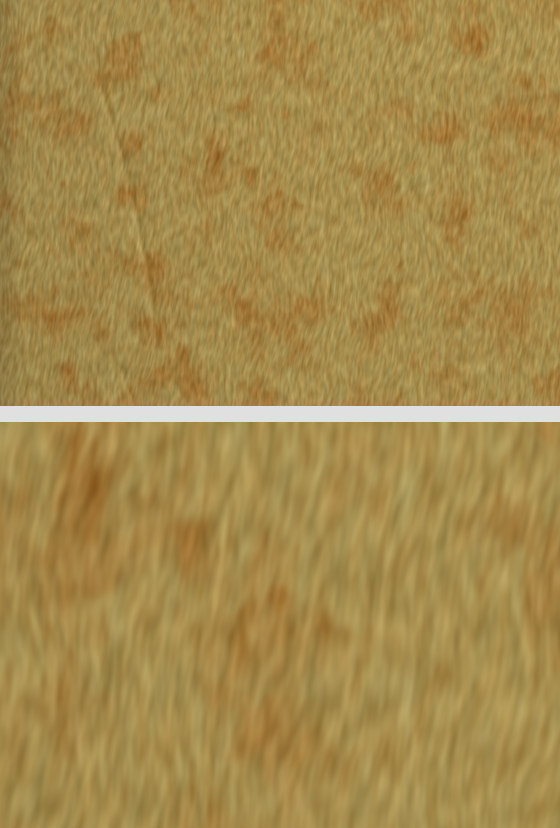
Top: the whole. Bottom: its middle third, enlarged.
Reproduce this texture procedurally as a Shadertoy shader.

```glsl
// Aged tan paper: short upright fibres over a pale ochre sheet with rusty stains.
// Stretched gradient noise makes the fibres, layered noise and scattered
// soft spots make the stains, and lit line segments make the creases.

#define PAPER vec3(0.645, 0.552, 0.306)
#define RUST vec3(0.615, 0.425, 0.180)
#define FIBRE_FREQ vec2(105.0, 27.0)
#define FIBRE_CONTRAST 0.105
#define FIBRE_LEAN 0.12
#define FIBRE_BEND 0.014
#define BLOTCH_FREQ 6.5
#define BLOTCH_AMOUNT 0.75
#define SPOT_FREQ 9.0
#define SPOT_CHANCE 0.55
#define CREASE_DEPTH 0.065

vec2 hash2(vec2 p) {
    vec3 q = fract(p.xyx * vec3(0.1031, 0.1030, 0.0973));
    q += dot(q, q.yzx + 33.33);
    return fract((q.xx + q.yz) * q.zy);
}

float gradDot(vec2 cell, vec2 offset, vec2 f) {
    float angle = 6.2832 * hash2(cell + offset).x;
    return dot(vec2(cos(angle), sin(angle)), f - offset);
}

// Gradient noise, roughly -0.7 to 0.7
float gradientNoise(vec2 p) {
    vec2 cell = floor(p), f = fract(p);
    vec2 u = f * f * f * (f * (f * 6.0 - 15.0) + 10.0);
    float low = mix(gradDot(cell, vec2(0, 0), f), gradDot(cell, vec2(1, 0), f), u.x);
    float high = mix(gradDot(cell, vec2(0, 1), f), gradDot(cell, vec2(1, 1), f), u.x);
    return mix(low, high, u.y);
}

float fbm(vec2 p) {
    float sum = 0.0, amp = 1.0;
    for (int i = 0; i < 4; i++) {
        sum += amp * gradientNoise(p);
        p = mat2(1.6, 1.2, -1.2, 1.6) * p + 17.3;
        amp *= 0.55;
    }
    return sum;
}

// Soft spots of random size and strength, one per jittered cell
float spots(vec2 p) {
    vec2 cell = floor(p);
    float cover = 0.0;
    for (int y = -1; y <= 1; y++)
    for (int x = -1; x <= 1; x++) {
        vec2 id = cell + vec2(x, y);
        vec2 traits = hash2(id + 71.0);
        float radius = mix(0.10, 0.34, traits.x * traits.x);
        float d = length((p - id - hash2(id)) * vec2(1.1, 0.85));
        float strength = step(traits.y, SPOT_CHANCE) * mix(0.35, 1.0, hash2(id + 13.0).y);
        cover = max(cover, strength * (1.0 - smoothstep(0.25 * radius, 1.4 * radius, d)));
    }
    return cover;
}

// Fold from a to b: light on its left flank, shadow on its right
float crease(vec2 p, vec2 a, vec2 b, float width) {
    vec2 axis = normalize(b - a), r = p - a;
    float len = length(b - a), along = dot(r, axis);
    float across = (r.x * axis.y - r.y * axis.x) / width;
    float ends = smoothstep(-0.03, 0.04, along) * (1.0 - smoothstep(len - 0.04, len + 0.03, along));
    return 1.6 * across * exp(-across * across) * ends;
}

void mainImage(out vec4 fragColor, in vec2 fragCoord) {
    vec2 p = fragCoord / iResolution.y;
    vec2 uv = fragCoord / iResolution.xy;

    // Fibres, gently bent and leaning
    float bend = gradientNoise(p * 7.0 + 40.0);
    vec2 q = vec2(p.x - FIBRE_LEAN * p.y + FIBRE_BEND * bend, p.y);
    float coarse = gradientNoise(q * FIBRE_FREQ);
    float fine = gradientNoise(q * FIBRE_FREQ * 1.75 + 91.0);
    float fibre = coarse + 0.6 * fine + 0.35 * gradientNoise(q * FIBRE_FREQ * 0.45 + 27.0);

    // Stains, ragged along the fibres
    vec2 ragged = p + vec2(0.010, 0.014) * vec2(gradientNoise(p * 34.0), gradientNoise(p * 34.0 + 55.0));
    ragged.y += 0.012 * coarse;
    float blotch = smoothstep(-0.12, 0.75, fbm(ragged * BLOTCH_FREQ + 5.0) + 0.12 * (0.5 - uv.y));
    float spot = spots(ragged * SPOT_FREQ);
    float stain = clamp(BLOTCH_AMOUNT * blotch + 0.6 * spot, 0.0, 1.0);
    vec3 color = mix(PAPER, RUST, stain);
    color -= 0.035 * spot * blotch;

    // Creases: one long curved fold and several faint ones
    vec2 c = p + 0.006 * vec2(gradientNoise(p * 16.0), 0.0);
    float bow = 0.022 * sin(3.1416 * clamp((0.82 - c.y) / 0.68, 0.0, 1.0));
    float fold = crease(c - vec2(bow, 0.0), vec2(0.385, 0.15), vec2(0.235, 0.83), 0.010);
    fold += 0.8 * crease(c, vec2(0.808, 0.33), vec2(0.798, 0.49), 0.007);
    fold += 0.5 * crease(c, vec2(1.17, 0.29), vec2(0.99, 0.57), 0.013);
    fold += 0.5 * crease(c, vec2(0.77, 0.23), vec2(0.68, 0.42), 0.014);
    fold += 0.5 * crease(c, vec2(0.37, 0.26), vec2(0.44, 0.33), 0.007);
    fold += 0.9 * crease(c, vec2(0.33, 0.00), vec2(0.30, 0.09), 0.008);
    color -= CREASE_DEPTH * fold;

    // Fibre relief, faint colour mottling and uneven light
    color += FIBRE_CONTRAST * fibre * vec3(0.95, 1.03, 0.92);
    color += 0.035 * gradientNoise(q * FIBRE_FREQ * 0.7 + 133.0) * vec3(0.8, -0.3, -0.7);
    color *= 0.965 + 0.045 * smoothstep(0.0, 0.6, uv.x) + 0.025 * (uv.y - 0.4);
    color *= 1.0 - 0.10 * (1.0 - smoothstep(0.0, 0.05, uv.x));

    fragColor = vec4(clamp(color, 0.0, 1.0), 1.0);
}
```
